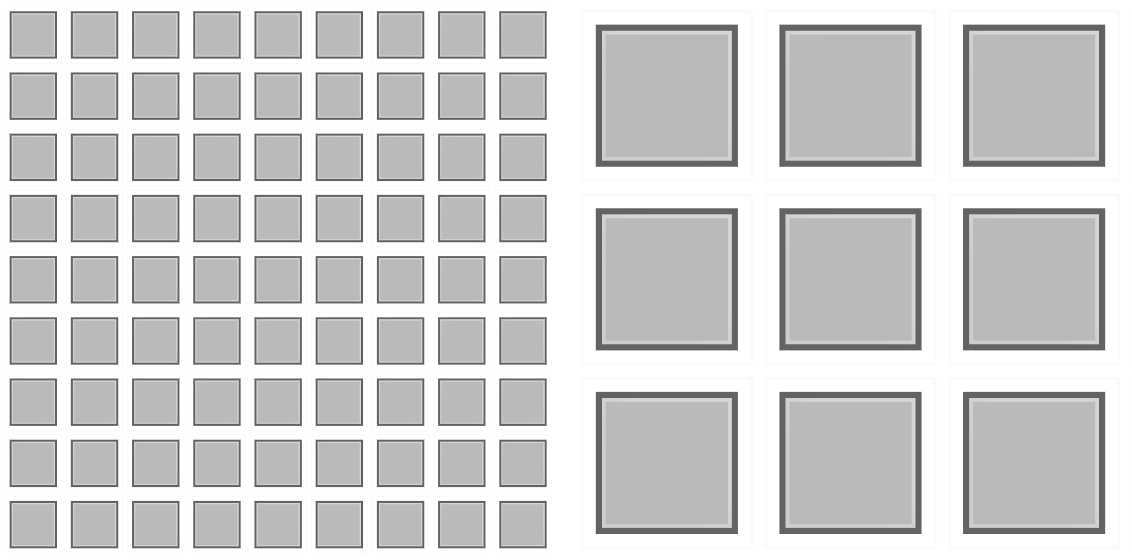
Left: the whole. Right: its middle third, enlarged.
A Shadertoy shader for this pattern:

```glsl
// Nine by nine grid of grey bevelled squares with dark outlines on white.
#define COUNT 9.0
#define PITCH 0.1093
#define HALF_SIZE 0.0423
#define OUTLINE 0.0037
#define BEVEL 0.0022
#define GRID_SHIFT vec2(-0.0015, 0.0004)
#define PAPER 1.0
#define FILL 0.73
#define INK 0.39
#define HIGHLIGHT 0.84
#define HALO 0.985

// Signed distance to an axis-aligned square, with sharp mitred corners.
float squareDistance(vec2 p, float halfSize) {
    vec2 q = abs(p) - halfSize;
    return max(q.x, q.y);
}

// Smooth coverage of the region where the distance is below the edge.
float inside(float dist, float edge, float pixel) {
    return clamp(0.5 + (edge - dist) / pixel, 0.0, 1.0);
}

// Smooth coverage of the strip between two distances.
float band(float dist, float low, float high, float pixel) {
    return inside(dist, high, pixel) - inside(dist, low, pixel);
}

void mainImage(out vec4 fragColor, in vec2 fragCoord) {
    float pixel = 1.0 / iResolution.y;
    vec2 uv = (fragCoord - 0.5 * iResolution.xy) * pixel - GRID_SHIFT;

    // Nearest cell, limited to the grid so no extra squares appear.
    float last = 0.5 * (COUNT - 1.0);
    vec2 cell = clamp(floor(uv / PITCH + 0.5), -last, last);
    vec2 local = uv - cell * PITCH;
    float dist = squareDistance(local, HALF_SIZE);

    // Faint halo just outside each square.
    float shade = mix(PAPER, HALO, band(dist, 0.007, 0.009, pixel));

    // Outline first, then the face inside it.
    shade = mix(shade, INK, inside(dist, 0.0, pixel));
    shade = mix(shade, FILL, inside(dist, -OUTLINE, pixel));

    // Inner bevel, a little stronger towards the top and right.
    float lit = mix(0.7, 1.0, smoothstep(-0.03, 0.03, local.x + local.y));
    float rim = band(dist, -OUTLINE - BEVEL, -OUTLINE, pixel);
    shade = mix(shade, HIGHLIGHT, rim * lit);

    fragColor = vec4(vec3(shade), 1.0);
}
```
